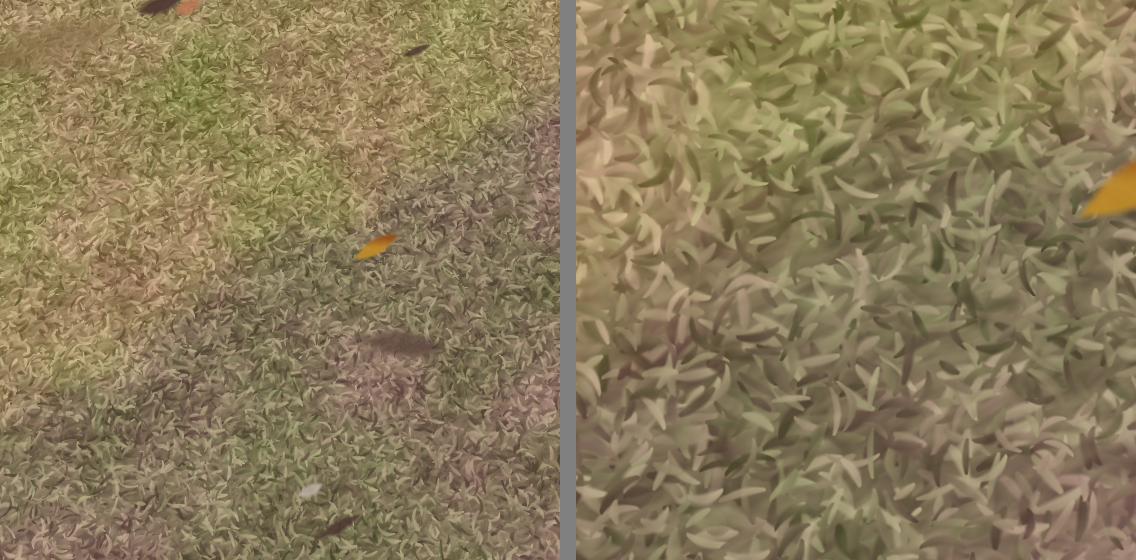
Left: the whole. Right: its middle third, enlarged.
This texture is drawn by a three.js fragment shader. Its source:

```glsl
varying vec2 vUv;

float hash(vec2 p) {
  return fract(sin(dot(p, vec2(127.1, 311.7))) * 43758.5453);
}

float noise(vec2 p) {
  vec2 i = floor(p);
  vec2 f = fract(p);
  f = f * f * (3.0 - 2.0 * f);
  return mix(mix(hash(i), hash(i + vec2(1.0, 0.0)), f.x),
             mix(hash(i + vec2(0.0, 1.0)), hash(i + 1.0), f.x), f.y);
}

float fbm(vec2 p) {
  return 0.55 * noise(p) + 0.3 * noise(p * 2.1 + 7.3) + 0.15 * noise(p * 4.3 + 3.1);
}

vec2 rotate(vec2 p, float angle) {
  float c = cos(angle);
  float s = sin(angle);
  return vec2(c * p.x + s * p.y, c * p.y - s * p.x);
}

// Soft, curved and tapered stroke around the origin
float blade(vec2 p, float halfLength, float halfWidth, float bend) {
  p.y += bend * (p.x * p.x - 0.1);
  float along = clamp(abs(p.x) / halfLength, 0.0, 1.0);
  float width = halfWidth * (1.0 - 0.5 * along * along);
  float d = length(vec2(max(abs(p.x) - halfLength, 0.0), p.y));
  return 1.0 - smoothstep(width * 0.35, width * 1.3, d);
}

// Lays one layer of blades over a (tone, hue) pair
vec2 bladeLayer(vec2 under, vec2 p, float seed) {
  vec2 cell = floor(p);
  for (int y = -1; y <= 1; y++) {
    for (int x = -1; x <= 1; x++) {
      vec2 id = cell + vec2(float(x), float(y));
      vec2 key = id + seed * 17.0;
      vec2 centre = id + vec2(hash(key + 0.3), hash(key + 5.7));
      float angle = 0.42 + 2.6 * (hash(key + 9.1) + hash(key + 13.9) - 1.0);
      float halfLength = mix(0.25, 0.68, hash(key + 21.4));
      float halfWidth = mix(0.11, 0.2, hash(key + 33.2));
      float bend = 1.6 * (hash(key + 41.8) - 0.5);
      vec2 q = rotate(p - centre, angle);
      float tone = hash(key + 53.6) + 0.22 * q.x + 0.5 * q.y;
      float cover = blade(q, halfLength, halfWidth, bend);
      under = mix(under, vec2(tone, hash(key + 67.5)), cover * 0.88);
    }
  }
  return under;
}

vec3 ramp(float tone, vec3 dark, vec3 middle, vec3 light) {
  return tone < 0.5 ? mix(dark, middle, tone * 2.0) : mix(middle, light, tone * 2.0 - 1.0);
}

// Pointed leaf mask with adjustable edge softness
float leaf(vec2 p, vec2 centre, float angle, vec2 size, float softness) {
  vec2 q = rotate(p - centre, angle) / size;
  float d = abs(q.y) + q.x * q.x - 1.0;
  return 1.0 - smoothstep(-softness, softness, d);
}

void main() {
  vec2 uv = vUv;
  vec2 ground = (uv - 0.5) / (1.14 - 0.28 * uv.y);
  vec2 grain = rotate(ground, 0.42);

  // Matted undergrowth, then overlapping blades
  vec2 grass = vec2(0.1 + 0.6 * fbm(grain * vec2(45.0, 110.0)), 0.5);
  for (int i = 0; i < 6; i++) {
    float layer = float(i);
    vec2 p = rotate(ground, layer * 0.7) * (37.0 + layer * 2.5) + layer * 3.7;
    p = rotate(p, -layer * 0.7);
    grass = bladeLayer(grass, p, layer + 1.0);
  }
  float fine = noise(grain * vec2(90.0, 190.0) + 4.0) - 0.5;
  float clump = fbm(grain * vec2(9.0, 20.0) + 11.0) - 0.5;
  float tone = clamp(0.5 + (grass.x - 0.5) * 0.95 + fine * 0.22 + clump * 0.35, 0.0, 1.0);

  // Sunlit upper left, shaded lower right
  float edge = uv.y - 0.22 - 0.64 * uv.x + 0.16 * (fbm(uv * 8.0) - 0.5);
  float sun = smoothstep(-0.08, 0.1, edge);
  vec3 shaded = ramp(tone, vec3(0.33, 0.27, 0.21), vec3(0.52, 0.46, 0.36), vec3(0.71, 0.65, 0.53));
  vec3 sunlit = ramp(tone, vec3(0.41, 0.35, 0.19), vec3(0.61, 0.55, 0.37), vec3(0.80, 0.73, 0.55));
  vec3 color = mix(shaded, sunlit, sun);

  // Drift between green and rosy straw
  float green = (fbm(uv * 6.0 + 23.0) - 0.5) * 2.2 + (grass.y - 0.5) * 0.9;
  color += vec3(-0.05, 0.015, -0.045) * green;

  // Worn soil and dark litter
  vec3 soil = vec3(0.52, 0.42, 0.28);
  vec3 litter = vec3(0.30, 0.21, 0.19);
  float ragged = 0.5 + 0.5 * smoothstep(0.2, 0.7, grass.x);
  color = mix(color, soil, 0.6 * leaf(uv, vec2(0.09, 0.92), 0.3, vec2(0.14, 0.035), 0.6));
  color = mix(color, litter, 0.75 * ragged * leaf(uv, vec2(0.72, 0.385), -0.1, vec2(0.07, 0.022), 0.6));
  color = mix(color, litter, 0.85 * leaf(uv, vec2(0.605, 0.06), 0.5, vec2(0.042, 0.009), 0.5));
  color = mix(color, litter, 0.8 * leaf(uv, vec2(0.745, 0.91), 0.4, vec2(0.026, 0.006), 0.5));
  color = mix(color, litter, 0.9 * leaf(uv, vec2(0.285, 0.99), 0.3, vec2(0.04, 0.014), 0.5));

  // Fallen leaves and a pale chip
  vec3 gold = mix(vec3(0.74, 0.54, 0.16), vec3(0.58, 0.31, 0.10), smoothstep(0.555, 0.578, uv.y));
  color = mix(color, gold, 0.95 * leaf(uv, vec2(0.672, 0.56), 0.52, vec2(0.043, 0.013), 0.3));
  color = mix(color, vec3(0.73, 0.46, 0.33), 0.85 * leaf(uv, vec2(0.335, 0.988), 0.5, vec2(0.024, 0.012), 0.4));
  color = mix(color, vec3(0.76, 0.71, 0.66), 0.8 * leaf(uv, vec2(0.555, 0.125), 0.45, vec2(0.024, 0.01), 0.5));

  gl_FragColor = vec4(color, 1.0);
}
```
